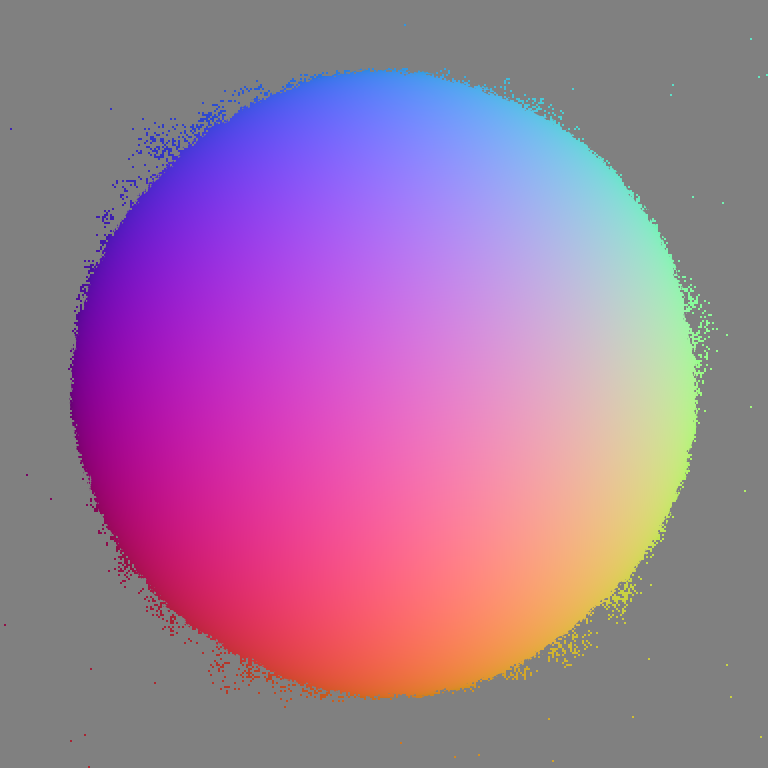
Give the GLSL for this texture map, as a three.js fragment shader.

```glsl
varying vec2 vUv;

float hash(vec2 p) {
  vec3 q = fract(vec3(p.xyx) * 0.1031);
  q += dot(q, q.yzx + 33.33);
  return fract((q.x + q.y) * q.z);
}

float valueNoise(vec2 p) {
  vec2 i = floor(p);
  vec2 f = fract(p);
  f = f * f * (3.0 - 2.0 * f);
  return mix(mix(hash(i), hash(i + vec2(1.0, 0.0)), f.x),
             mix(hash(i + vec2(0.0, 1.0)), hash(i + 1.0), f.x), f.y);
}

// Angular bump around the rim, centred on an angle in degrees
float lobe(vec2 dir, float degrees, float sharpness) {
  float a = radians(degrees);
  return exp((dot(dir, vec2(cos(a), sin(a))) - 1.0) * sharpness);
}

// How far the loose grains reach beyond the rim
float grainReach(vec2 dir) {
  return 0.004
    + 0.046 * lobe(dir, 134.0, 14.0)
    + 0.026 * lobe(dir, 66.0, 50.0)
    + 0.030 * lobe(dir, 11.0, 55.0)
    + 0.040 * lobe(dir, -49.0, 24.0)
    + 0.040 * lobe(dir, -118.0, 28.0)
    + 0.020 * lobe(dir, -146.0, 40.0);
}

// Tilted normal, encoded as colour
vec3 normalColor(vec2 p) {
  p /= max(1.0, length(p));
  float z = sqrt(max(0.0, 1.0 - dot(p, p)));
  vec3 right = vec3(0.23, 0.968, 0.034);
  vec3 up = vec3(-0.62, 0.12, 0.77);
  vec3 front = vec3(0.75, -0.20, 0.63);
  return clamp(0.5 + 0.5 * (right * p.x + up * p.y + front * z), 0.0, 1.0);
}

void main() {
  vec2 center = vec2(0.501, 0.5);
  vec2 p = vUv - center;

  // Grain cells
  vec2 cell = floor(vUv * 384.0);
  vec2 grain = (cell + 0.5) / 384.0 - center;
  vec2 dir = grain / max(length(grain), 0.0001);
  float reach = grainReach(dir);

  // Ragged disc, slightly worn where the grains fly off
  float rim = 0.408 - 0.16 * reach;
  float wobble = 0.005 * (valueNoise(cell * 0.2) - 0.5);
  float jitter = 0.006 * (hash(cell + 7.0) - 0.5);
  float disc = 1.0 - smoothstep(-0.001, 0.001, length(p) - rim - wobble - jitter);

  // Clumped grains thinning outward
  float away = (length(grain) - rim) / reach;
  float clump = smoothstep(0.3, 0.75, valueNoise(cell * 0.13 + 19.0));
  float density = (0.06 + 0.5 * clump) * (1.0 - smoothstep(0.1, 1.25, away));
  float grains = step(hash(cell + 71.0), density);

  vec3 color = mix(vec3(0.502), normalColor(p / 0.408), max(disc, grains));
  gl_FragColor = vec4(color, 1.0);
}
```
